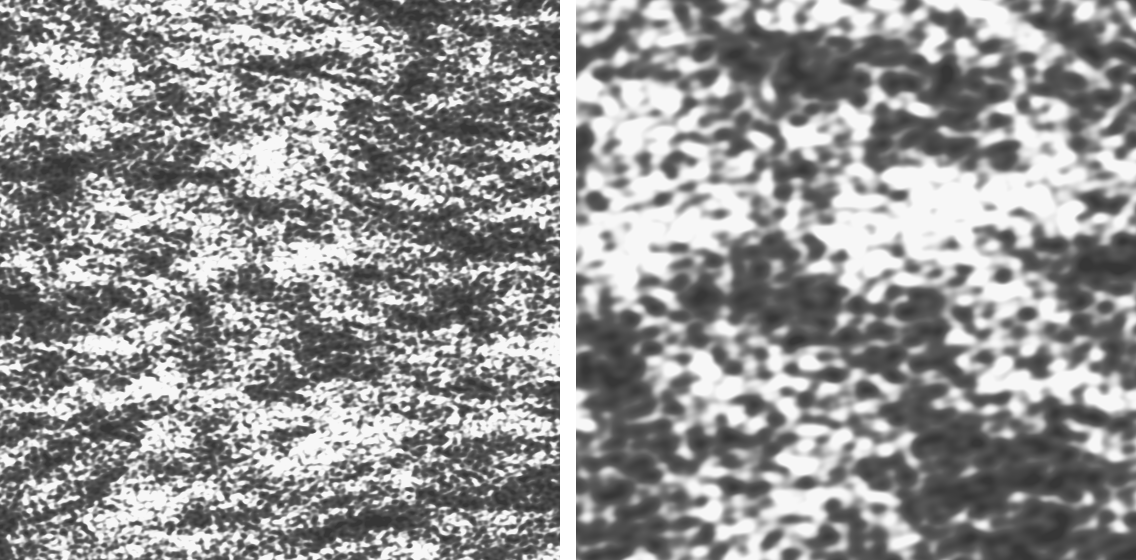
Left, the full canvas; right, a detail of the centre.
Write a WebGL 2 fragment shader that draws this texture.

```glsl
#version 300 es
precision highp float;
// Grainy grey rock face: fine pale flecks gathered in ragged, mostly level bands.

#define GRAIN_FREQ vec2(68.0, 94.0)  // fleck cells across the canvas
#define GRAIN_GAIN 2.25              // strength of the flecks
#define BAND_FREQ vec2(5.0, 12.0)    // cells of the main bands
#define BAND_GAIN 1.9                // strength of the bands
#define FAN 0.25                     // how far the bands fan out in tilt
#define WARP 0.05                    // waviness of the bands
#define SHADE 0.355                  // usual dark tone
#define SHADE_DEPTH 0.085            // extra darkening in hollows
#define HIGHLIGHT 0.97               // brightest tone
#define LIGHT_FROM -0.62             // relief where light begins
#define LIGHT_FULL 1.35              // relief where light is full

out vec4 fragColor;
uniform vec2 u_resolution;

float hash(vec2 cell) {
    return fract(sin(dot(cell, vec2(127.1, 311.7))) * 43758.5453);
}

// Slope of a random direction at a lattice corner
float cornerSlope(vec2 cell, vec2 offset) {
    float angle = 6.28319 * hash(cell);
    return dot(vec2(cos(angle), sin(angle)), offset);
}

// Gradient noise, zero mean
float noise(vec2 p) {
    vec2 i = floor(p);
    vec2 f = fract(p);
    vec2 w = f * f * f * (f * (f * 6.0 - 15.0) + 10.0);
    vec2 e = vec2(1.0, 0.0);
    float low = mix(cornerSlope(i, f), cornerSlope(i + e.xy, f - e.xy), w.x);
    float high = mix(cornerSlope(i + e.yx, f - e.yx), cornerSlope(i + e.xx, f - e.xx), w.x);
    return mix(low, high, w.y);
}

vec2 rotate(vec2 p, float angle) {
    float c = cos(angle);
    float s = sin(angle);
    return vec2(c * p.x - s * p.y, s * p.x + c * p.y);
}

// Broad light and dark bands from coarse to medium
float bands(vec2 p) {
    float sum = 1.2 * noise(p * vec2(2.0, 4.0) + 3.7);
    vec2 freq = BAND_FREQ;
    for (int k = 0; k < 3; k++) {
        float turn = 0.12 * (float(k) - 1.0);
        sum += BAND_GAIN * noise(rotate(p, turn) * freq + 17.3 * float(k + 1));
        freq *= vec2(2.1, 1.95);
    }
    return sum;
}

// Fine flecks from two crossed layers, which hides the lattice
float grain(vec2 p) {
    float coarse = noise(rotate(p, 0.2) * GRAIN_FREQ + 41.0);
    float fine = noise(rotate(p, -0.25) * GRAIN_FREQ * 1.35 + 83.0);
    return GRAIN_GAIN * (coarse + 0.9 * fine);
}

void main() {
    vec2 p = gl_FragCoord.xy / u_resolution.y;

    // Bend the level bands: falling at the top, rising near the bottom
    vec2 bent = p;
    bent.y += FAN * p.x * (p.y - 0.35);
    bent.y += WARP * noise(p * 3.0 + 9.2);

    // Flecks fade in the deepest hollows
    float band = bands(bent);
    float fleckAmount = mix(0.65, 1.0, smoothstep(-1.3, -0.2, band));
    float relief = band + fleckAmount * grain(p);

    // Soft tone curve: shallow in the shade, steep into the light
    float shade = SHADE + SHADE_DEPTH * clamp(relief + 0.4, -1.7, 0.0);
    float light = smoothstep(LIGHT_FROM, LIGHT_FULL, relief);
    fragColor = vec4(vec3(mix(shade, HIGHLIGHT, light)), 1.0);
}
```
